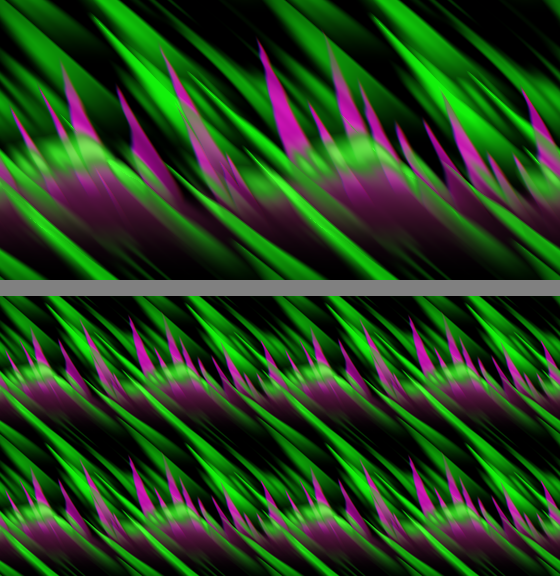
Top: one tile. Bottom: repeated 2 by 2.
This background is drawn by a Shadertoy shader. Its source:

```glsl
// Diagonal green light streaks over a row of leaning magenta spikes on black.
// Sheared wrapping noise gives the streaks; looped tapered blades give the
// spikes and bright wedges. Every part repeats on the canvas edges.

const float TAU = 6.2831853;
const float WIDTH = 2.0;            // canvas is 2 units wide, 1 unit high
const vec3 GREEN = vec3(0.07, 0.94, 0.04);
const vec3 MAGENTA = vec3(0.74, 0.03, 0.66);
const vec3 MAROON = vec3(0.72, 0.18, 0.50);
const vec3 PALE = vec3(0.30, 0.08, 0.20);

float hash(vec2 p) {
    return fract(sin(dot(p, vec2(127.1, 311.7))) * 43758.5453);
}

// Value noise that wraps after a whole number of cells
float noise(vec2 p, vec2 cells) {
    vec2 i = floor(p), f = fract(p);
    f = f * f * (3.0 - 2.0 * f);
    vec2 a = floor(mod(i + 0.5, cells));
    vec2 b = floor(mod(i + 1.5, cells));
    return mix(mix(hash(a), hash(vec2(b.x, a.y)), f.x),
               mix(hash(vec2(a.x, b.y)), hash(b), f.x), f.y);
}

// One layer of fibres, with whole cells per unit across and along
float fibreLayer(vec2 q, vec2 cells) {
    return noise(q * cells, cells);
}

// Long fibres running from upper left to lower right
float streaks(vec2 p) {
    vec2 q = vec2(p.x + p.y + 0.03 * sin(TAU * p.y), p.y);
    return 0.29 * fibreLayer(q, vec2(3.0, 2.0))
         + 0.29 * fibreLayer(q, vec2(7.0, 2.0))
         + 0.23 * fibreLayer(q, vec2(15.0, 3.0))
         + 0.19 * fibreLayer(q, vec2(33.0, 5.0));
}

// Leaning blade that widens with depth below its tip; soft = left, right blur
float blade(float x, float depth, float period, float lean, float spread, vec2 soft) {
    float side = mod(x - lean * depth + 0.5 * period, period) - 0.5 * period;
    float halfWidth = spread * depth;
    float blur = (side < 0.0 ? soft.x : soft.y) * (1.0 + 3.0 * depth);
    float shape = 1.0 - smoothstep(halfWidth - blur, halfWidth + blur, abs(side));
    return shape * smoothstep(0.0, 0.05, depth);
}

// Spikes stand on the lower edge and never reach the upper one
float spikes(vec2 p) {
    const float COUNT = 19.0;
    float cover = 0.0;
    for (float i = 0.0; i < COUNT; i++) {
        float r = hash(vec2(i, 3.0)), s = hash(vec2(i, 8.0));
        vec2 tip = vec2((i + 0.9 * r) * WIDTH / COUNT - 0.15, 0.46 + 0.47 * pow(s, 1.4));
        float depth = max(tip.y - p.y, 0.0);
        float spread = mix(0.07, 0.15, hash(vec2(i, 5.0)));
        float fade = 1.0 - smoothstep(0.3, 0.75, depth);
        cover = max(cover, fade * blade(p.x - tip.x, depth, WIDTH, 0.4 + 0.17 * r, spread, vec2(0.005)));
    }
    return cover;
}

// Wedges wrap vertically, each fading before it returns to its own tip
float wedges(vec2 p) {
    const float COUNT = 7.0;
    float light = 0.0;
    for (float i = 0.0; i < COUNT; i++) {
        float r = hash(vec2(i, 21.0));
        vec2 tip = vec2((i + 0.7 * r) / COUNT, 0.382 * i + 0.2 + 0.1 * r);
        float depth = fract(tip.y - p.y);
        float spread = mix(0.06, 0.18, hash(vec2(i, 34.0)));
        float fade = 1.0 - smoothstep(0.3, 0.68, depth);
        light = max(light, fade * blade(p.x - tip.x, depth, 1.0, 0.95 + 0.25 * r, spread, vec2(0.018, 0.008)));
    }
    return light;
}

void mainImage(out vec4 fragColor, in vec2 fragCoord) {
    vec2 p = fragCoord / iResolution.xy * vec2(WIDTH, 1.0);
    float fibre = streaks(p);
    float veil = smoothstep(0.38, 0.63, fibre);
    vec2 feather = vec2(0.12 * (fibre - 0.5), 0.0);
    float ridge = 0.37 + 0.06 * cos(TAU * (p.x - 0.3)) + 0.2 * (fibre - 0.5);

    // Spikes with faintly split colour fringes, above a dim body
    vec2 fringe = vec2(0.002, 0.0);
    vec2 bent = p + 0.5 * feather;
    vec3 spike = vec3(spikes(bent - fringe), spikes(bent), spikes(bent + fringe));
    float body = 0.55 * (1.0 - smoothstep(ridge - 0.05, ridge + 0.05, p.y));
    float glow = smoothstep(0.0, 0.42, p.y) * (0.45 + 1.0 * fibre);
    vec3 flame = max(spike * mix(0.6, 1.0, smoothstep(0.2, 0.5, p.y)), vec3(body)) * glow;

    // Green veil at top and bottom, a band on the ridge, and bright wedges
    float sky = max(smoothstep(0.42, 0.75, p.y), 1.0 - smoothstep(0.0, 0.22, p.y));
    float offset = (p.y - ridge) / 0.08;
    float band = exp(-offset * offset);
    float light = veil * sky * (1.0 - 0.9 * spike.g * smoothstep(0.1, 0.5, p.y));
    light = max(light, 0.85 * band * veil);
    light = max(light, wedges(p + feather) * (0.45 + 1.1 * fibre) * (1.0 - 0.5 * spike.g * glow));
    light = min(light, 1.0);

    // Bright green covers the flame, paler where they cross
    float opacity = 0.85 * smoothstep(0.1, 0.65, light);
    vec3 tint = mix(MAROON, MAGENTA, smoothstep(0.25, 0.7, flame.g));
    vec3 color = tint * flame * (1.0 - opacity);
    color += GREEN * light + PALE * light * max(flame.g, 0.5 * band);
    fragColor = vec4(clamp(color, 0.0, 1.0), 1.0);
}
```
